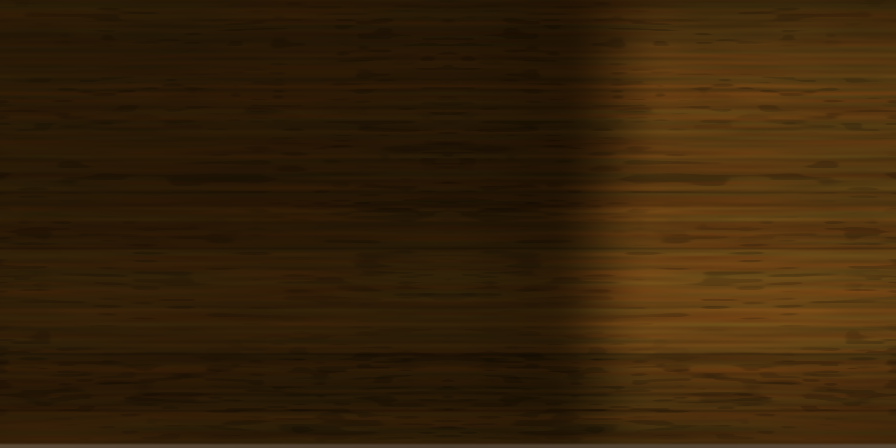
Give the GLSL for this texture, as a WebGL 2 fragment shader.

```glsl
#version 300 es
precision highp float;
// Dark horizontal wood grain with a warm lit area on the right and a pale bottom rim.
uniform vec2 u_resolution;
out vec4 fragColor;

const vec3 SHADOW_WOOD = vec3(0.146, 0.088, 0.018);
const vec3 LIT_WOOD = vec3(0.415, 0.266, 0.080);
const vec3 RIM_COLOR = vec3(0.340, 0.275, 0.200);

float hash(vec2 p) {
    return fract(sin(dot(p, vec2(127.1, 311.7))) * 43758.5453);
}

float valueNoise(vec2 p) {
    vec2 cell = floor(p);
    vec2 f = fract(p);
    f = f * f * (3.0 - 2.0 * f);
    float low = mix(hash(cell), hash(cell + vec2(1.0, 0.0)), f.x);
    float high = mix(hash(cell + vec2(0.0, 1.0)), hash(cell + vec2(1.0, 1.0)), f.x);
    return mix(low, high, f.y);
}

// Soft horizontal band between two heights
float band(float y, float bottom, float top, float soft) {
    return smoothstep(bottom - soft, bottom + soft, y)
         * (1.0 - smoothstep(top - soft, top + soft, y));
}

// Thin line centred on a height
float seam(float y, float height, float width) {
    float d = (y - height) / width;
    return exp(-d * d);
}

// Thin wavy fibres layered at several scales, centred on zero
float fibres(vec2 p) {
    float sum = 0.0;
    vec2 scale = vec2(3.0, 58.0);
    for (int i = 0; i < 4; i++) {
        sum += 0.25 * (valueNoise(p * scale + float(i) * 17.3) - 0.5);
        scale *= vec2(1.8, 1.36);
    }
    return sum;
}

// Straight fine lines that run nearly the whole width, centred on zero
float straightLines(vec2 p) {
    return valueNoise(p * vec2(1.3, 128.0) + 5.7) - 0.5;
}

// Short dark pores, denser in some rows than in others
float pores(vec2 p, vec2 scale, float seed) {
    float dash = valueNoise(p * scale + seed);
    float density = valueNoise(p * vec2(4.0, 16.0) + seed * 0.37);
    return smoothstep(0.64, 0.82, dash) * smoothstep(0.30, 0.70, density);
}

// Amount of light, from 0 in shadow to 1 in the warm area
float lighting(vec2 uv) {
    float shift = 0.018 * smoothstep(0.45, 0.75, uv.y);
    float lit = smoothstep(0.610, 0.730, uv.x - shift);
    float plank = band(uv.y, 0.21, 0.445, 0.003);
    float lowPlank = 1.0 - smoothstep(0.207, 0.213, uv.y);
    float foot = 1.0 - smoothstep(0.079, 0.087, uv.y);

    float left = 0.02 + 0.11 * plank + 0.06 * foot;
    left += 0.03 * (1.0 - smoothstep(0.0, 0.40, uv.x));
    left -= 0.06 * smoothstep(0.48, 0.61, uv.x);

    float right = 0.74 + 0.18 * plank - 0.17 * lowPlank;
    right -= 0.08 * smoothstep(0.85, 1.0, uv.x);
    right -= 0.46 * smoothstep(0.87, 1.0, uv.y);
    right -= 0.24 * (1.0 - smoothstep(0.0, 0.16, uv.y));
    return mix(left, right, lit);
}

void main() {
    vec2 uv = gl_FragCoord.xy / u_resolution;

    // Gentle wave in the grain, mirrored about the middle
    vec2 grainPos = vec2(abs(uv.x - 0.5) + 0.12, uv.y);
    grainPos.y += 0.010 * (valueNoise(grainPos * vec2(7.0, 14.0)) - 0.5);

    vec3 color = mix(SHADOW_WOOD, LIT_WOOD, lighting(uv));

    // Fibres, straight lines, pores and plank seams
    float tone = 1.03 + 0.42 * fibres(grainPos);
    tone += 0.25 * straightLines(vec2(grainPos.x, uv.y));
    tone *= 1.0 - 0.18 * pores(grainPos, vec2(24.0, 115.0), 41.0);
    tone *= 1.0 - 0.18 * pores(grainPos, vec2(42.0, 150.0), 87.0);
    float seams = seam(uv.y, 0.445, 0.003) + seam(uv.y, 0.21, 0.003)
                + seam(uv.y, 0.083, 0.003) + 0.7 * seam(uv.y, 0.57, 0.003);
    tone *= 1.0 - 0.20 * seams;
    tone *= 1.0 - 0.10 * seam(uv.y, 0.61, 0.008);
    color *= tone;

    // Reddish and greenish streaks
    float tint = valueNoise(vec2(grainPos.x, uv.y) * vec2(7.0, 120.0) + 73.0) - 0.5;
    color *= 1.0 + tint * vec3(0.14, -0.10, -0.20);

    // Pale rim along the bottom, lighter toward the corners
    float rim = 1.0 - smoothstep(0.005, 0.013, uv.y);
    float rimGain = 0.88 + 0.30 * abs(uv.x - 0.5);
    color = mix(color, RIM_COLOR * rimGain, rim);

    fragColor = vec4(color, 1.0);
}
```
